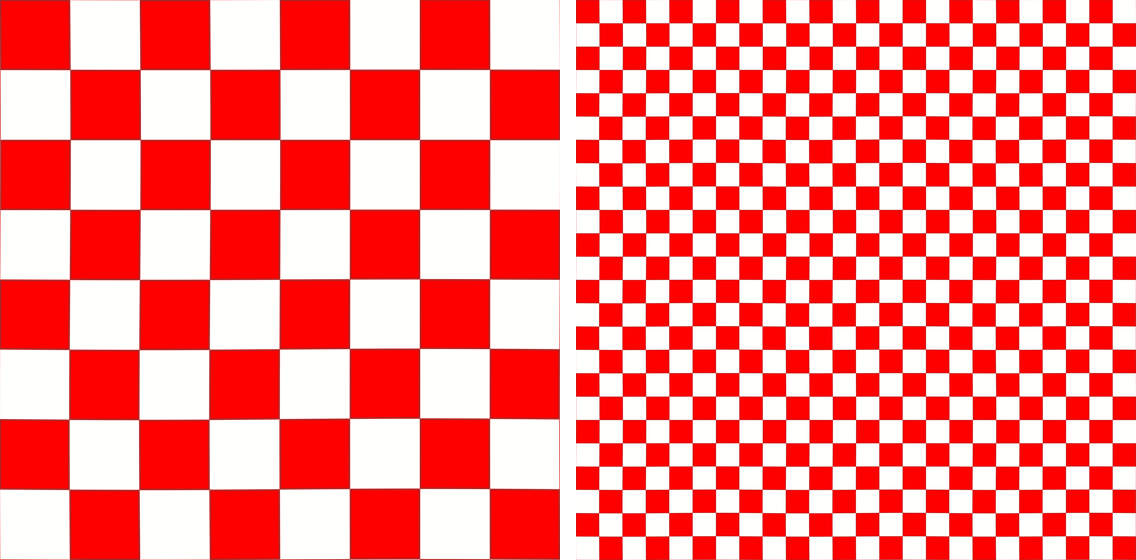
Left, the tile; right, the same tile 3 across and 3 down.
Write a Shadertoy shader that draws this pattern.

```glsl
// Red and white checkerboard with thin dark red outlines around the red squares.
// A signed distance to the nearest cell edge drives the fill, the outline and
// the pale bleed; periodic sines shift the grid slightly by hand.

#define CELLS 8.0            // squares across and down (even, so it tiles)
#define RED vec3(0.995, 0.0, 0.0)
#define WHITE vec3(1.0, 1.0, 0.995)
#define OUTLINE vec3(0.63, 0.155, 0.155)
#define LINE_CENTER 0.0010   // outline offset into the red square
#define LINE_WIDTH 0.0017    // outline falloff
#define BLEED 0.0014         // half width of the soft edge
#define BLEED_SHIFT 0.0004   // spread of red into white
#define WOBBLE 0.0013        // grid misalignment
#define INK_WEAR 0.08        // variation of outline strength
#define TAU 6.28319

// Small displacement of the grid lines, periodic over the canvas
vec2 gridShift(vec2 uv) {
    vec2 wave = sin(TAU * uv);
    float left = 0.5 + 0.5 * wave.x;
    float lower = 0.5 + 0.5 * wave.y;
    return WOBBLE * vec2(-wave.y * left, 2.0 * (1.0 - left) * lower);
}

// Distance to the nearest cell edge: positive in red, negative in white
float checkerDistance(vec2 p) {
    vec2 grid = p * CELLS;
    vec2 cell = floor(grid);
    vec2 edge = 0.5 - abs(fract(grid) - 0.5);
    float parity = mod(cell.x + cell.y, 2.0);
    return (2.0 * parity - 1.0) * min(edge.x, edge.y) / CELLS;
}

void mainImage(out vec4 fragColor, in vec2 fragCoord) {
    vec2 uv = fragCoord / iResolution.xy;
    float pixel = 1.0 / min(iResolution.x, iResolution.y);
    float d = checkerDistance(uv - gridShift(uv));

    // Outline, darkest just inside the red square
    float width = max(LINE_WIDTH, 0.6 * pixel);
    float offset = (d - LINE_CENTER) / width;
    float wear = 1.0 - INK_WEAR * (0.5 + 0.5 * sin(TAU * (3.0 * uv.x + 2.0 * uv.y)));
    vec3 ink = mix(RED, OUTLINE, wear * exp(-offset * offset));

    // Soft boundary bleeding into the white
    float soft = max(BLEED, 0.7 * pixel);
    float fill = smoothstep(-soft, soft, d + BLEED_SHIFT);
    fragColor = vec4(mix(WHITE, ink, fill), 1.0);
}
```
